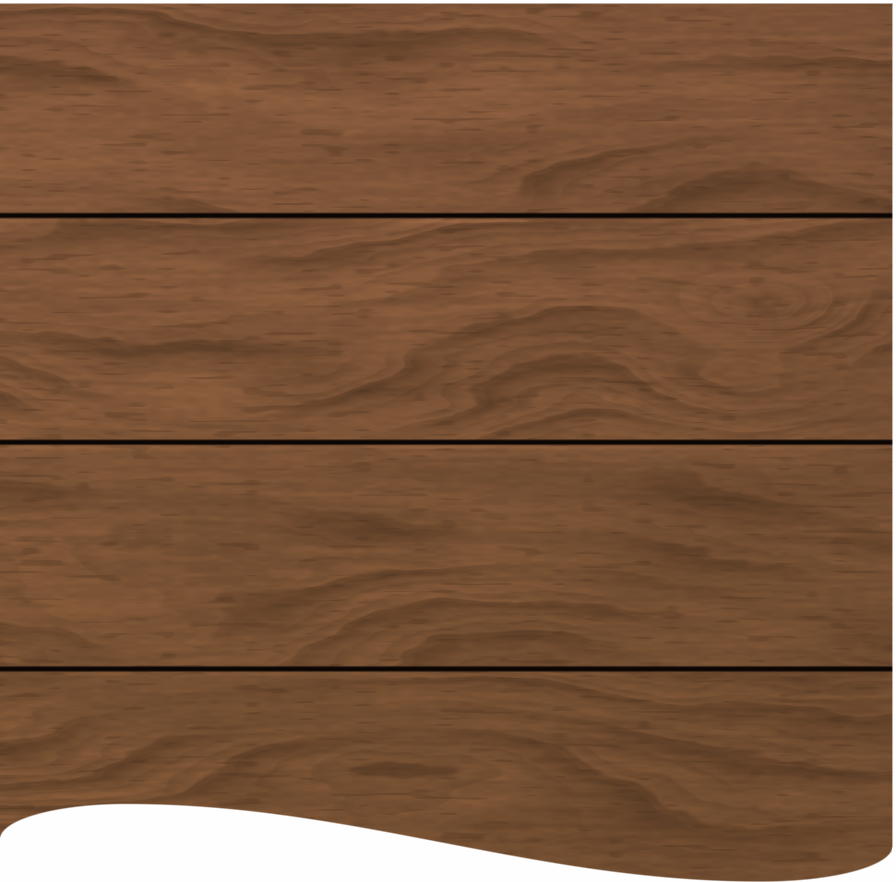
This texture is drawn by a Shadertoy shader. Its source:

```glsl
// Four brown wooden planks with flowing grain, a knot and a wavy lower edge on white.

const float PI = 3.14159265;
const float PLANK_HEIGHT = 0.257;
const float FIRST_GAP = 0.2416;
const vec3 WHITE = vec3(0.995);
const vec3 GAP_COLOR = vec3(0.045, 0.022, 0.014);
const vec3 WOOD_LOW = vec3(0.458, 0.310, 0.195);
const vec3 WOOD_HIGH = vec3(0.500, 0.334, 0.222);
const vec3 GRAIN_DARK = vec3(0.27, 0.175, 0.105);

float hash(vec2 p) {
    vec3 q = fract(p.xyx * 0.1031);
    q += dot(q, q.yzx + 33.33);
    return fract((q.x + q.y) * q.z);
}

float noise(vec2 p) {
    vec2 cell = floor(p), f = fract(p);
    f = f * f * (3.0 - 2.0 * f);
    float low = mix(hash(cell), hash(cell + vec2(1, 0)), f.x);
    float high = mix(hash(cell + vec2(0, 1)), hash(cell + vec2(1, 1)), f.x);
    return mix(low, high, f.y);
}

float fbm(vec2 p) {
    float sum = 0.0, weight = 0.5;
    for (int i = 0; i < 4; i++) {
        sum += weight * noise(p);
        p = p * 2.03 + 17.3;
        weight *= 0.5;
    }
    return sum;
}

// Smooth bump that bends the grain around a point
float bump(vec2 p, vec2 center, vec2 radius) {
    vec2 d = (p - center) / radius;
    return exp(-dot(d, d));
}

// Growth height; its contours are the grain lines
float growth(vec2 p, float plank) {
    vec2 seed = vec2(plank * 13.7, plank * 7.1);
    float h = 15.0 * p.y + 3.2 * noise(p * vec2(2.2, 7.0) + seed);
    h += 0.9 * fbm(p * vec2(7.0, 22.0) + seed);
    if (plank == 2.0) {
        h -= 1.4 * p.x;
        h += 3.2 * bump(p, vec2(0.85, 0.655), vec2(0.085, 0.032));
        h += 2.2 * bump(p, vec2(0.84, 0.565), vec2(0.13, 0.055));
    }
    return h;
}

// Bands that darken slowly and end sharply
float grainLine(float h) {
    float f = fract(h);
    return smoothstep(0.3, 0.92, f) * (1.0 - smoothstep(0.92, 1.0, f));
}

vec3 woodColor(vec2 p, float plank) {
    vec2 seed = vec2(plank * 31.0, plank * 19.0);
    float h = growth(p, plank);
    vec3 color = mix(WOOD_LOW, WOOD_HIGH, smoothstep(0.1, 0.95, p.y));
    color *= 1.06 - 0.08 * p.x + 0.03 * (hash(seed) - 0.5);
    color *= 0.91 + 0.19 * fbm(p * vec2(4.0, 18.0) + seed);

    // Broad and fine growth lines of uneven strength
    float strength = smoothstep(0.25, 0.8, noise(p * vec2(5.0, 16.0) + seed));
    color = mix(color, GRAIN_DARK, grainLine(h) * (0.08 + 0.30 * strength));
    color = mix(color, GRAIN_DARK, grainLine(h * 3.0 + 0.4) * 0.16 * strength);

    // Long fibres and short dark pores
    float fibre = noise(vec2(p.x * 9.0, p.y * 170.0 + h * 1.5) + seed);
    float speck = noise(p * vec2(75.0, 310.0) + seed);
    color *= 1.0 + 0.10 * (fibre - 0.5) + 0.08 * (speck - 0.5);
    float pore = noise(vec2(p.x * 32.0, p.y * 230.0 + h) + seed);
    color = mix(color, GRAIN_DARK, 0.26 * smoothstep(0.76, 0.94, pore));

    // Dark core of the knot
    float core = bump(p, vec2(0.85, 0.655), vec2(0.017, 0.02));
    return mix(color, GRAIN_DARK, 0.42 * core * noise(p * 140.0));
}

// Height of the S-shaped lower edge with rounded ends
float lowerEdge(float x) {
    float wave = 0.0445 + 0.044 * cos(PI * clamp((x - 0.14) / 0.71, 0.0, 1.0));
    float left = clamp((0.14 - x) / 0.14, 0.0, 1.0);
    float right = clamp((x - 0.85) / 0.146, 0.0, 1.0);
    wave -= 0.04 * (1.0 - sqrt(1.0 - left * left));
    return wave + 0.04 * (1.0 - sqrt(1.0 - right * right));
}

float coverage(float d, float blur) {
    return smoothstep(-blur, blur, d);
}

void mainImage(out vec4 fragColor, in vec2 fragCoord) {
    vec2 p = fragCoord / iResolution.xy;
    float pixel = 1.0 / iResolution.y;

    // Plank rows and the grooves between them
    float row = (p.y - FIRST_GAP) / PLANK_HEIGHT;
    float offset = (fract(row + 0.5) - 0.5) * PLANK_HEIGHT;
    vec3 color = woodColor(p, floor(row) + 1.0);
    color *= 1.0 + 0.10 * exp(-pow((offset + 0.006) / 0.0025, 2.0));
    color = mix(color, GAP_COLOR, 1.0 - coverage(abs(offset) - 0.0028, max(pixel, 0.0016)));

    // Panel outline
    float edge = lowerEdge(p.x);
    float slope = (lowerEdge(p.x + pixel) - lowerEdge(p.x - pixel)) / (2.0 * pixel);
    float inside = (p.y - edge) / sqrt(1.0 + slope * slope);
    inside = min(inside, min(0.996 - p.x, 0.996 - p.y));
    fragColor = vec4(mix(WHITE, color, coverage(inside, pixel)), 1.0);
}
```
